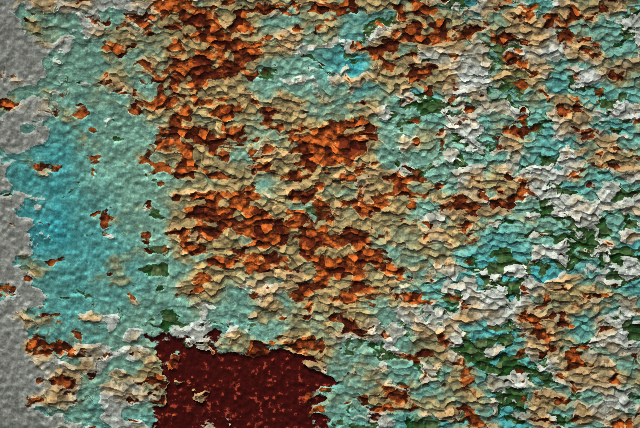
Write a Shadertoy shader that draws this texture.

```glsl
// Weathered metal: turquoise, green and pale paint peeling off flaky rust.
// Noise fields pick the coat at each point and give it a height; height
// differences towards a light from above then shade the curled flakes.

float hash(vec2 p) {
    return fract(sin(dot(p, vec2(127.1, 311.7))) * 43758.5453);
}

float noise(vec2 p) {
    vec2 i = floor(p), f = fract(p);
    f = f * f * (3.0 - 2.0 * f);
    return mix(mix(hash(i), hash(i + vec2(1, 0)), f.x),
               mix(hash(i + vec2(0, 1)), hash(i + vec2(1, 1)), f.x), f.y);
}

float fbm(vec2 p) {
    float sum = 0.0, amp = 0.516;
    for (int i = 0; i < 5; i++) {
        sum += amp * noise(p);
        p = mat2(1.6, 1.2, -1.2, 1.6) * p + 7.3;
        amp *= 0.5;
    }
    return sum;
}

// Soft Voronoi scales: x = height, rising to the lower rim, y = random tone
vec2 flakes(vec2 p) {
    vec2 cell = floor(p), sum = vec2(0);
    float total = 0.0;
    for (int y = -1; y <= 1; y++)
    for (int x = -1; x <= 1; x++) {
        vec2 id = cell + vec2(x, y);
        float tone = hash(id + 5.7);
        vec2 d = id + vec2(hash(id), hash(id + 19.1)) - p;
        float w = exp(-22.0 * dot(d, d)) + 1e-6;
        sum += w * vec2(0.5 + 0.8 * d.y + 0.7 * (tone - 0.5), tone);
        total += w;
    }
    return sum / total;
}

float spot(vec2 p, vec2 centre, vec2 radius) {
    vec2 d = (p - centre) / radius;
    return exp(-dot(d, d));
}

// Paint colour in rgb, height in a
vec4 surface(vec2 p) {
    vec2 q = p + 0.022 * (vec2(fbm(p * 34.0), fbm(p * 34.0 + 9.0)) - 0.5);
    vec2 flake = flakes(q * vec2(50, 64));
    float broad = fbm(p * 3.5 + 2.0);
    float patches = fbm(q * vec2(11, 16));
    float fine = fbm(q * vec2(32, 46) + 13.0);
    float chips = fbm(q * vec2(19, 27) + 31.0);
    float grit = fbm(p * 100.0);

    // Regions of the wall
    float right = smoothstep(0.82, 1.0, p.x + 0.3 * (broad - 0.5));
    float calm = spot(p, vec2(0.21, 0.48), vec2(0.17, 0.27));
    float bare = smoothstep(0.12, 0.01, p.x + 0.3 * (patches - 0.5));
    float flaky = 1.0 - 0.9 * max(calm, bare);

    // Turquoise undercoat, bluer in the calm patch and to the right
    float blue = clamp(0.7 * calm + 0.45 * right + 2.5 * (broad - 0.5), 0.0, 1.0);
    vec3 col = mix(vec3(0.42, 0.58, 0.51), vec3(0.22, 0.55, 0.57), blue);
    col *= 0.75 + 0.5 * fine;
    float height = 0.5;

    // Green coat, almost only on the right
    float green = smoothstep(-0.04, 0.04, 0.26 * right - 0.33 + 1.1 * (0.5 - patches)
                + 0.9 * (fine - 0.5));
    col = mix(col, mix(vec3(0.12, 0.25, 0.11), vec3(0.30, 0.36, 0.23), flake.y), green);
    height = mix(height, 0.32, green);

    // Pale topcoat
    float cover = 0.05 + 0.14 * right + 0.5 * bare - 0.35 * calm
                + 0.32 * spot(p, vec2(0.12, 0.0), vec2(0.28, 0.26))
                + 0.2 * spot(p, vec2(0.15, 1.0), vec2(0.25, 0.15));
    float pale = smoothstep(-0.035, 0.035, cover - 0.2 + 1.3 * (chips - 0.5)
               + 0.6 * (fine - 0.5));
    vec3 paleTone = mix(vec3(0.50, 0.52, 0.48), vec3(0.66, 0.68, 0.65), flake.y);
    col = mix(col, mix(paleTone, vec3(0.50, 0.51, 0.48), bare), pale);
    height = mix(height, 0.75, pale);

    // Rust, with a soft ochre stain spreading around it
    float heat = 0.40 * spot(p, vec2(0.47, 0.84), vec2(0.12, 0.19))
               + 0.37 * spot(p, vec2(0.77, 0.54), vec2(0.13, 0.21))
               + 0.30 * spot(p, vec2(0.47, 0.48), vec2(0.17, 0.13))
               + 0.27 * spot(p, vec2(0.27, 0.36), vec2(0.08, 0.08))
               + 0.32 * spot(p, vec2(0.98, 0.93), vec2(0.13, 0.11))
               + 0.30 * spot(p, vec2(1.21, 0.85), vec2(0.07, 0.09))
               + 0.13 * spot(p, vec2(0.85, 0.12), vec2(0.55, 0.20));
    float stain = smoothstep(0.0, 0.3, heat + 0.06 + 0.9 * (patches - 0.5)
                + 0.5 * (chips - 0.5) - 0.3 * max(calm, bare));
    heat += 0.8 * (patches - 0.5) + 1.3 * (fine - 0.5) - 0.15 * max(calm, bare);
    col = mix(col, vec3(0.55, 0.43, 0.26) * (0.7 + 0.55 * flake.y), 0.8 * stain);
    float rust = smoothstep(-0.07, 0.05, heat - 0.29);
    vec3 rustTone = mix(vec3(0.24, 0.10, 0.06), vec3(0.62, 0.31, 0.13),
                        smoothstep(0.1, 0.95, flake.y + 0.8 * (grit - 0.5)));
    rustTone = mix(rustTone, vec3(0.24, 0.08, 0.06), 0.7 * smoothstep(0.55, 0.75, heat));
    col = mix(col, rustTone, rust);
    height = mix(height, 0.3, rust);
    height += flaky * (0.25 + 0.45 * max(stain, 0.8 * right)) * flake.x;

    // Bare maroon primer with a few chips left on it
    float edge = max(abs(p.x - 0.555) - 0.185, p.y - 0.185);
    edge += 0.13 * (patches - 0.5) + 0.12 * (fine - 0.5);
    float primer = smoothstep(0.006, -0.006, edge) * smoothstep(0.72, 0.68, chips);
    vec3 maroon = vec3(0.25, 0.07, 0.06) + vec3(0.25, 0.13, 0.08) * smoothstep(0.6, 0.78, grit);
    col = mix(col, maroon, primer);
    height = mix(height, 0.0, primer);

    return vec4(col * (0.75 + 0.5 * grit), height + 0.45 * grit);
}

void mainImage(out vec4 fragColor, in vec2 fragCoord) {
    vec2 p = fragCoord / iResolution.y;
    vec4 here = surface(p);

    // Lit upper slopes, and shadows cast below raised rims
    float near = here.a - surface(p + vec2(-0.0015, 0.004)).a;
    float far = here.a - surface(p + vec2(-0.003, 0.009)).a;
    float light = exp2(clamp(1.3 * near + 0.9 * far, -1.8, 0.45));

    vec2 c = fragCoord / iResolution.xy - 0.5;
    fragColor = vec4(here.rgb * light * (1.05 - 0.35 * dot(c, c)), 1.0);
}
```
